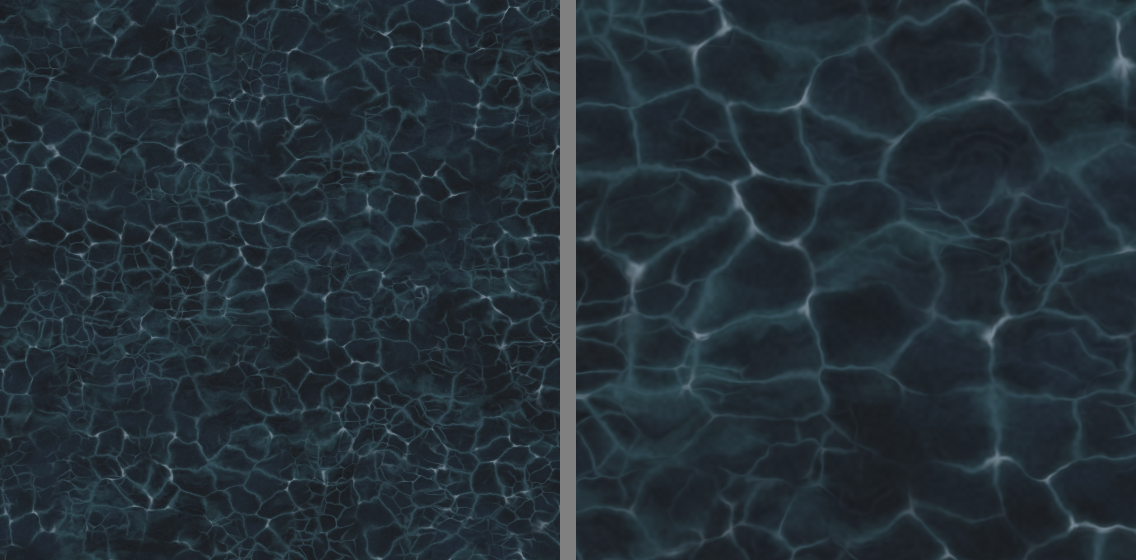
Left, the full canvas; right, a detail of the centre.
Write a WebGL 1 fragment shader that draws this texture.

```glsl
precision highp float;
// Dark rippled water crossed by a fine, broken net of teal light caustics.
// Warped cell borders form the net, their corners glint, and layered
// noise supplies the murky bed, the drifting haze and the small ripples.

uniform vec2 u_resolution;

const vec3 BED = vec3(0.106, 0.122, 0.140);
const vec3 NAVY = vec3(0.122, 0.160, 0.200);
const vec3 TEAL = vec3(0.158, 0.245, 0.275);
const vec3 CAUSTIC = vec3(0.225, 0.325, 0.370);
const vec3 GLINT = vec3(0.480, 0.540, 0.590);

vec2 hash2(vec2 cell) {
  vec3 h = fract(cell.xyx * vec3(0.1031, 0.1030, 0.0973));
  h += dot(h, h.yzx + 33.33);
  return fract((h.xx + h.yz) * h.zy);
}

// Two independent smooth noise channels in 0..1.
vec2 noise2(vec2 p) {
  vec2 cell = floor(p);
  vec2 f = fract(p);
  f = f * f * (3.0 - 2.0 * f);
  vec2 low = mix(hash2(cell), hash2(cell + vec2(1.0, 0.0)), f.x);
  vec2 high = mix(hash2(cell + vec2(0.0, 1.0)), hash2(cell + 1.0), f.x);
  return mix(low, high, f.y);
}

vec2 fbm2(vec2 p) {
  vec2 sum = vec2(0.0);
  float weight = 0.5;
  for (int octave = 0; octave < 4; octave++) {
    sum += weight * noise2(p);
    p = mat2(1.6, 1.2, -1.2, 1.6) * p + 17.3;
    weight *= 0.5;
  }
  return sum / 0.9375;
}

// Gaps to the nearest cell border (x) and nearest cell corner (y).
vec2 cellGaps(vec2 p) {
  vec2 cell = floor(p);
  vec3 nearest = vec3(9.0);
  for (int j = -2; j <= 2; j++) {
    for (int i = -2; i <= 2; i++) {
      vec2 neighbour = cell + vec2(float(i), float(j));
      float d = length(neighbour + 0.1 + 0.8 * hash2(neighbour) - p);
      if (d < nearest.x) nearest = vec3(d, nearest.xy);
      else if (d < nearest.y) nearest = vec3(nearest.x, d, nearest.y);
      else nearest.z = min(nearest.z, d);
    }
  }
  return nearest.yz - nearest.x;
}

// Soft falloff from 1 at zero to 0 at the given width.
float falloff(float gap, float width) {
  return 1.0 - smoothstep(0.0, width, gap);
}

// Caustic net: x = wide halo, y = thin line, z = corner glint.
vec3 causticNet(vec2 p, float lineWidth) {
  vec2 gaps = cellGaps(p);
  return vec3(falloff(gaps.x, 0.30), falloff(gaps.x, lineWidth), falloff(gaps.y, 0.24));
}

// Thin wavy crests, longer across than up.
float ripples(vec2 uv, vec2 bend) {
  float n = noise2(uv * vec2(42.0, 105.0) + 5.0 * bend).x;
  return 1.0 - abs(2.0 * n - 1.0);
}

void main() {
  vec2 uv = gl_FragCoord.xy / u_resolution;
  float pixel = 1.0 / min(u_resolution.x, u_resolution.y);

  // Bend the water surface at several sizes.
  vec2 swell = fbm2(uv * 6.0 + 3.0) - 0.5;
  vec2 chop = fbm2(uv * 26.0 + 41.0) - 0.5;
  vec2 warped = uv + 0.055 * swell + 0.026 * chop;

  // Murky bed with broad, horizontal navy patches.
  vec2 murk = fbm2(uv * vec2(7.0, 13.0) + 2.0 * swell);
  vec2 detail = fbm2(warped * vec2(24.0, 38.0) + 71.0);
  vec3 color = mix(BED, NAVY, smoothstep(0.30, 0.72, 0.55 * murk.x + 0.45 * detail.x));

  // Large and small nets fade in and out across the surface.
  vec3 broad = causticNet(warped * vec2(19.0, 23.0), 0.085 + 20.0 * pixel);
  vec3 small = causticNet(warped * vec2(33.0, 42.0) + 9.0, 0.10 + 36.0 * pixel);
  vec2 presence = fbm2(uv * 15.0 + 23.0);
  float broadStrength = smoothstep(0.25, 0.64, presence.x);
  float smallStrength = 0.65 * smoothstep(0.46, 0.70, presence.y);

  // Teal haze gathers around the nets and in loose smudges.
  float smudge = smoothstep(0.50, 0.74, detail.y) * smoothstep(0.34, 0.62, murk.y);
  float halo = max(broad.x * broadStrength, small.x * smallStrength);
  float haze = 0.68 * halo * (0.45 + detail.y) + 0.60 * smudge;
  color = mix(color, TEAL, clamp(haze, 0.0, 1.0));

  // Fine crests and dark troughs roughen the surface.
  float crest = ripples(uv, swell + chop);
  float rough = smoothstep(0.42, 0.68, murk.y);
  color *= 1.0 + 0.26 * rough * (crest - 0.55);

  // Thin light lines and pale glints on the corners.
  float line = max(broad.y * broadStrength, small.y * smallStrength);
  color = mix(color, CAUSTIC, 0.80 * line * (0.45 + 0.75 * detail.x));
  float sparkle = broad.z * broadStrength + 0.6 * small.z * smallStrength;
  sparkle *= smoothstep(0.46, 0.68, noise2(uv * 36.0 + 13.0).x);
  color = mix(color, GLINT, clamp(sparkle * (0.25 + 0.75 * line), 0.0, 0.85));

  // Faint grain.
  float grain = noise2(uv * 360.0).x - 0.5;
  gl_FragColor = vec4(color * (1.0 + 0.12 * grain), 1.0);
}
```
